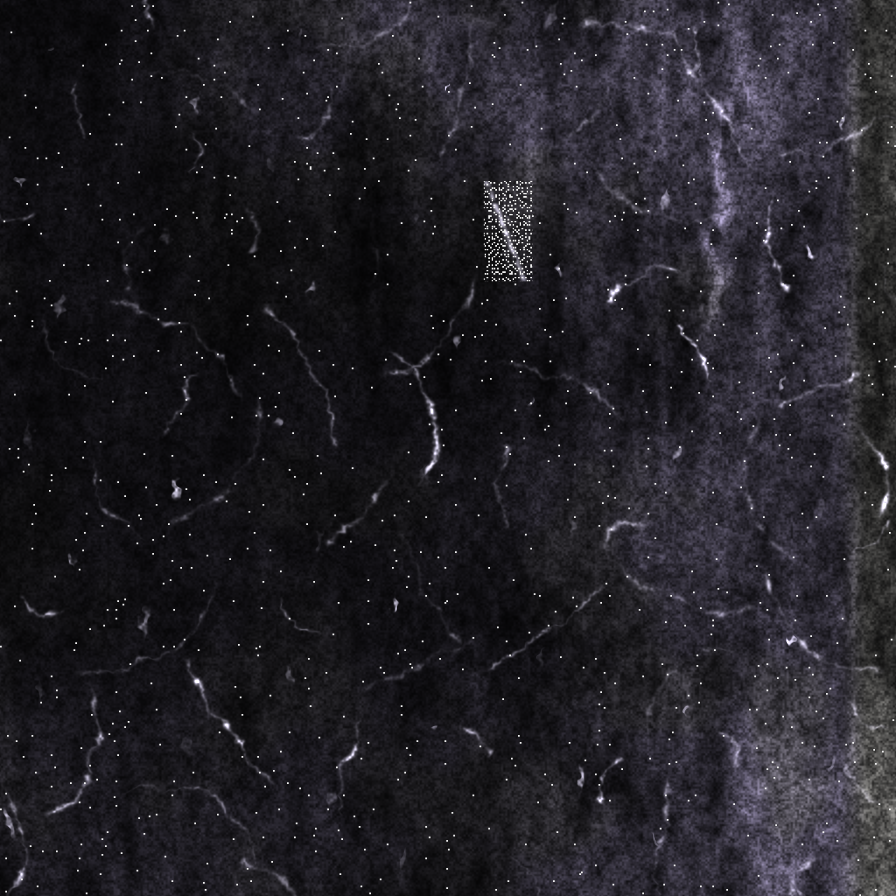
Write a Shadertoy shader that draws this texture.

```glsl
// Dark worn violet cloth with vertical streaks, pale knotted fibres, lint and white specks.
const vec3 VIOLET_TINT = vec3(1.00, 0.94, 1.17);
const vec3 OLIVE_TINT = vec3(1.03, 1.02, 1.00);
const vec3 FIBRE_COLOR = vec3(0.90, 0.88, 0.98);
const vec3 SPECK_COLOR = vec3(0.95);
const float SHADOW_TONE = 0.052;
const float FIBRE_COUNT = 60.0;
const float LINT_COUNT = 46.0;
const float SPECK_SIZE = 1.0 / 512.0;
const float SPECK_CHANCE = 0.058;
const vec2 PATCH_CENTER = vec2(0.567, 0.742);
const vec2 PATCH_HALF = vec2(0.027, 0.056);
const float PATCH_CHANCE = 0.9;

float hash(vec2 p) {
    vec3 q = fract(p.xyx * 0.1031);
    q += dot(q, q.yzx + 33.33);
    return fract((q.x + q.y) * q.z);
}
float noise(vec2 p) {
    vec2 i = floor(p), f = fract(p);
    f = f * f * (3.0 - 2.0 * f);
    return mix(mix(hash(i), hash(i + vec2(1, 0)), f.x),
               mix(hash(i + vec2(0, 1)), hash(i + vec2(1, 1)), f.x), f.y);
}
float fbm(vec2 p) {
    float sum = 0.0, amp = 0.533;
    for (int i = 0; i < 4; i++, amp *= 0.5, p = p * 2.03 + 17.1) sum += amp * noise(p);
    return sum;
}
float bump(float x, float width) {
    return exp(-x * x / (width * width));
}

// Large light and dark areas, creases and cloth grain
float clothTone(vec2 uv) {
    vec2 warped = uv + 0.12 * (vec2(fbm(uv * 5.0), fbm(uv * 5.0 + 40.0)) - 0.5);
    float tone = SHADOW_TONE + 0.125 * smoothstep(0.42, 0.95, warped.x);
    tone += 0.10 * smoothstep(0.70, 0.95, warped.y) * smoothstep(0.08, 0.40, warped.x)
          * smoothstep(1.0, 0.8, uv.x);
    tone += 0.045 * smoothstep(0.38, 0.05, warped.y);
    tone += 0.06 * smoothstep(0.0, 0.03, warped.x - 0.81 - 0.4 * uv.y * uv.y) * smoothstep(0.4, 0.0, uv.y);
    float streaks = fbm(uv * vec2(34.0, 5.0)), mottle = fbm(uv * vec2(60.0, 42.0) + 21.0);
    tone *= max(0.15, 1.05 + 1.1 * (streaks - 0.5) + 0.9 * (fbm(uv * 7.0 + 9.0) - 0.5) + 1.1 * (mottle - 0.5));
    float smearX = uv.x - 0.785 - 0.12 * (uv.y - 0.6) - 0.035 * (fbm(uv * vec2(8.0, 22.0)) - 0.5);
    float smearSpan = smoothstep(0.58, 0.68, uv.y) * smoothstep(1.05, 0.8, uv.y);
    tone += 0.34 * bump(smearX, 0.013) * smearSpan * smoothstep(0.25, 0.8, fbm(uv * vec2(75.0, 26.0)));
    tone += 0.05 * bump(uv.x - 0.740, 0.006) * noise(uv.yy * 9.0);
    tone += 0.10 * bump(uv.x - 0.953, 0.005) * noise(uv.yy * 6.0 + 3.0);
    float grain = 0.55 * noise(uv * 430.0) + 0.45 * noise(uv * 190.0 + 5.0);
    return tone * (0.38 + 1.24 * grain);
}

// Bent threads, faint along their length with bright knots
float fibres(vec2 uv, float px) {
    float light = 0.0;
    for (float i = 0.0; i < FIBRE_COUNT; i++) {
        vec2 p = uv - fract(i * vec2(0.7549, 0.5698) + vec2(0.21, 0.63));
        if (dot(p, p) > 0.03) continue;
        float halfLength = mix(0.02, 0.10, hash(vec2(i, 1.0)));
        float angle = 1.57 + 2.5 * (hash(vec2(i, 2.0)) - 0.5);
        float bend = 1.1 * (hash(vec2(i, 3.0)) - 0.5);
        vec2 along = vec2(cos(angle), sin(angle));
        float x = dot(p, along), y = dot(p, vec2(-along.y, along.x));
        y -= bend * x * x / halfLength + 0.014 * (noise(vec2(x * 40.0, i)) - 0.5);
        y -= 0.004 * (noise(vec2(x * 190.0, i + 30.0)) - 0.5);
        float slope = 2.0 * bend * x / halfLength;
        float d = y * inversesqrt(1.0 + slope * slope);
        float knot = pow(noise(vec2(x * 85.0, i + 70.0)), 3.0);
        float width = max(mix(0.0014, 0.0022, hash(vec2(i, 4.0))) + 0.0016 * knot, 0.6 * px);
        float ends = smoothstep(halfLength, halfLength * 0.8, abs(x));
        float beads = (0.22 + 1.3 * knot) * (0.35 + 1.2 * noise(uv * 330.0));
        float strength = mix(0.20, 0.85, pow(hash(vec2(i, 5.0)), 2.0));
        light = max(light, bump(d, width) * ends * beads * strength);
    }
    return light;
}

// Short upright tufts with ragged edges
float lint(vec2 uv) {
    float light = 0.0;
    vec2 ragged = 0.009 * (vec2(noise(uv * 150.0), noise(uv * 150.0 + 50.0)) - 0.5);
    for (float i = 0.0; i < LINT_COUNT; i++) {
        vec2 p = uv + ragged - fract(i * vec2(0.5698, 0.7549) + vec2(0.37, 0.11));
        p.x += 0.8 * (hash(vec2(i, 11.0)) - 0.5) * p.y;
        float size = mix(0.0022, 0.0046, hash(vec2(i, 12.0)));
        float stretch = mix(1.0, 3.6, hash(vec2(i, 13.0)));
        float strength = mix(0.12, 0.95, pow(hash(vec2(i, 14.0)), 2.0));
        light = max(light, strength * bump(dot(p, p / vec2(1.0, stretch * stretch)), size * size));
    }
    return light * (0.3 + 1.0 * noise(uv * 300.0));
}

// Tiny square dots, one possible dot per cell, box filtered
float specks(vec2 uv, float cells, float chance, float px) {
    vec2 id = floor(uv * cells);
    vec2 slot = floor(vec2(hash(id + 3.7), hash(id + 91.3)) / (cells * SPECK_SIZE));
    vec2 d = abs(uv - id / cells - (slot + 0.5) * SPECK_SIZE);
    vec2 cover = clamp((0.5 * SPECK_SIZE - d) / px + 0.5, 0.0, 1.0);
    return cover.x * cover.y * step(hash(id + 213.0), chance);
}

void mainImage(out vec4 fragColor, in vec2 fragCoord) {
    vec2 uv = fragCoord / iResolution.xy;
    float px = 1.0 / iResolution.y;
    float olive = max(smoothstep(0.93, 0.97, uv.x), 0.45 * smoothstep(0.5, 0.7, fbm(uv * 9.0 + 30.0)));
    vec3 color = clothTone(uv) * mix(VIOLET_TINT, OLIVE_TINT, olive);
    // Dense speckled rectangle crossed by one bright thread
    vec2 q = uv - PATCH_CENTER;
    vec2 inside = clamp((PATCH_HALF - abs(q)) / px + 0.5, 0.0, 1.0);
    float patchMask = inside.x * inside.y;
    float thread = patchMask * bump(q.x + 0.38 * q.y + 0.003, 0.003) * noise(uv * 200.0);
    color += FIBRE_COLOR * max(thread, max(fibres(uv, px), lint(uv)));
    float dots = max(specks(uv, 128.0, SPECK_CHANCE, px), specks(uv, 256.0, PATCH_CHANCE, px) * patchMask);
    fragColor = vec4(mix(color, SPECK_COLOR, dots), 1.0);
}
```
